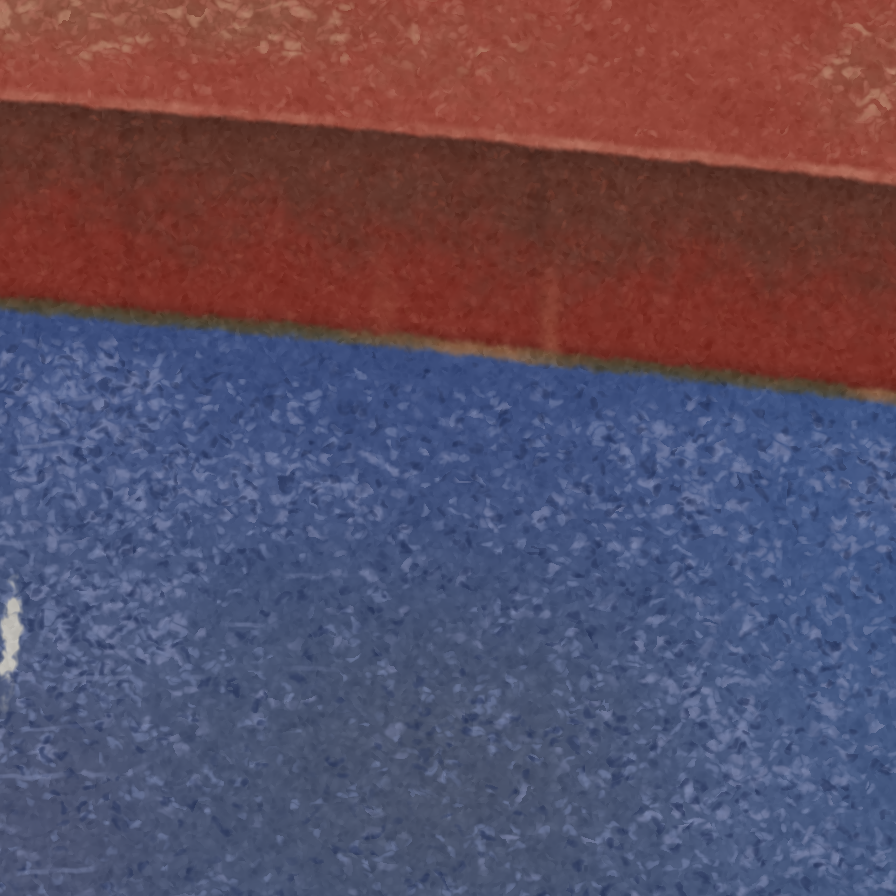
Reproduce this texture procedurally as a three.js fragment shader.

```glsl
// Worn painted masonry: a lit red ledge, its shadowed red face and a blue wall.
// Two sloping curves split the layers; cellular noise bent by layered sines
// makes the grain and flakes, and soft spots place the patches of wear.
varying vec2 vUv;

vec2 hash2(vec2 p) {
  vec3 q = fract(vec3(p.xyx) * vec3(0.1031, 0.1030, 0.0973));
  q += dot(q, q.yzx + 33.33);
  return fract((q.xx + q.yz) * q.zy);
}

// Distance to the nearest cell centre, and that cell's random value.
vec2 cells(vec2 p) {
  vec2 base = floor(p), f = fract(p), res = vec2(8.0, 0.0);
  for (int j = -1; j <= 1; j++) {
    for (int i = -1; i <= 1; i++) {
      vec2 offset = vec2(float(i), float(j));
      vec2 h = hash2(base + offset + 40.0);
      float d = length(offset + h - f);
      if (d < res.x) res = vec2(d, fract(h.x * 7.0 + h.y * 3.0));
    }
  }
  return res;
}

// Layered sines, roughly -1 to 1.
float waves(vec2 p) {
  float sum = 0.0, amp = 0.5;
  for (int i = 0; i < 4; i++) {
    sum += amp * sin(p.x + 1.7 * sin(p.y)) * cos(p.y - 1.3 * sin(p.x * 0.8));
    p = mat2(1.5, 1.1, -1.1, 1.5) * p + 2.3;
    amp *= 0.6;
  }
  return sum;
}

vec2 bend(vec2 p, float freq, float amount) {
  return p + amount * vec2(waves(p * freq), waves(p.yx * freq + 7.0));
}

// Soft elliptical spot.
float spot(vec2 p, vec2 centre, vec2 radius) {
  vec2 d = (p - centre) / radius;
  return exp(-dot(d, d));
}

// Random light and dark dots that fade to zero at their rims.
float speckle(vec2 p) {
  vec2 c = cells(p);
  return (2.0 * c.y - 1.0) * (1.0 - smoothstep(0.1, 0.75, c.x));
}

// Separate ragged flakes; wear from 0 to 1 sets how many cells are bare.
float flakes(vec2 p, vec2 freq, float wear) {
  vec2 c = cells(bend(p, 45.0, 0.014) * freq);
  float chosen = smoothstep(0.0, 0.25, c.y - 1.0 + 0.75 * clamp(wear, 0.0, 1.0));
  return chosen * (1.0 - smoothstep(0.12, 0.58, c.x));
}

float line(float d, float width) {
  return 1.0 - smoothstep(width * 0.2, width, abs(d));
}

vec3 ledge(vec2 p, float above, float grain) {
  vec3 col = mix(vec3(0.56, 0.25, 0.205), vec3(0.61, 0.30, 0.25), 0.5 + 0.6 * waves(p * 14.0));
  float wear = 1.1 * spot(p, vec2(0.06, 0.99), vec2(0.17, 0.05))
    + 0.9 * spot(p, vec2(0.29, 0.98), vec2(0.10, 0.04))
    + 0.7 * spot(p, vec2(0.96, 0.91), vec2(0.06, 0.07))
    + 0.35 * spot(p, vec2(0.50, 0.94), vec2(0.16, 0.06));
  col = mix(col, vec3(0.50, 0.34, 0.26), 0.6 * clamp(wear + 0.3 * waves(p * 50.0) - 0.1, 0.0, 1.0));
  col = mix(col, vec3(0.70, 0.50, 0.41), 0.8 * flakes(p, vec2(42.0, 70.0), wear));
  col = mix(col, vec3(0.68, 0.42, 0.36), 0.5 * flakes(p + 2.0, vec2(75.0, 95.0), 0.3 + wear));
  // Rubbed rim, uneven in strength and width.
  float rub = 0.55 + 0.45 * waves(vec2(p.x * 23.0, 2.0)) + 0.25 * waves(p * 90.0);
  col = mix(col, vec3(0.69, 0.43, 0.36), clamp(rub, 0.0, 0.9) * line(above - 0.006, 0.011));
  return col + 0.05 * grain;
}

vec3 face(vec2 p, float depth, float grain) {
  float mottled = depth + 0.2 * waves(p * 15.0) + 0.12 * waves(p * 60.0);
  vec3 col = mix(vec3(0.375, 0.21, 0.17), vec3(0.49, 0.19, 0.155), smoothstep(0.1, 0.8, mottled));
  col *= 1.0 - 0.2 * smoothstep(0.88, 1.0, depth) - 0.12 * (1.0 - smoothstep(0.0, 0.15, depth));
  float seams = 0.09 * line(p.x - 0.141 + 0.006 * waves(p * 45.0), 0.014)
    + 0.10 * line(p.x - 0.60 + 0.006 * waves(p * 45.0), 0.016);
  col *= 1.0 - seams * (1.0 - 0.7 * depth);
  float drips = line(p.x - 0.612 + 0.006 * waves(p * 50.0), 0.018)
    + 0.6 * line(p.x - 0.430 + 0.008 * waves(p * 45.0), 0.018);
  drips *= smoothstep(0.35, 0.95, depth) * (0.8 + 0.5 * waves(p * 80.0));
  col = mix(col, vec3(0.61, 0.36, 0.28), 0.55 * clamp(drips, 0.0, 1.0));
  col = mix(col, vec3(0.56, 0.29, 0.23), 0.4 * flakes(p, vec2(95.0), 0.28));
  return col + 0.05 * grain;
}

vec3 wall(vec2 p, float below, float grain) {
  vec3 col = mix(vec3(0.235, 0.305, 0.49), vec3(0.27, 0.33, 0.46), smoothstep(0.05, 0.45, below));
  col = mix(col, vec3(0.25, 0.35, 0.54), 0.65 * spot(p, vec2(0.98, 0.35), vec2(0.25, 0.45)));
  col = mix(col, vec3(0.30, 0.32, 0.39), 0.6 * spot(p, vec2(0.50, 0.13), vec2(0.28, 0.20)));
  col = mix(col, vec3(0.31, 0.32, 0.42), 0.6 * spot(p, vec2(0.03, 0.06), vec2(0.18, 0.25)));
  float wear = 0.7 * spot(p, vec2(0.12, 0.56), vec2(0.09, 0.08))
    + 0.7 * spot(p, vec2(0.30, 0.46), vec2(0.14, 0.06))
    + 0.5 * spot(p, vec2(0.13, 0.29), vec2(0.12, 0.09))
    + 0.4 * spot(p, vec2(0.06, 0.42), vec2(0.12, 0.18))
    + 0.8 * spot(p, vec2(0.99, 0.45), vec2(0.04, 0.06))
    + 0.5 * spot(p, vec2(0.83, 0.15), vec2(0.14, 0.14))
    + 0.4 * spot(p, vec2(0.72, 0.48), vec2(0.18, 0.08));
  wear = (0.28 + wear + 0.25 * waves(p * 27.0)) * smoothstep(0.0, 0.07, below);
  col = mix(col, vec3(0.35, 0.41, 0.58), 0.4 * clamp(wear - 0.2, 0.0, 1.0));
  col = mix(col, vec3(0.50, 0.53, 0.67), 0.65 * flakes(p, vec2(48.0, 64.0), wear));
  col = mix(col, vec3(0.45, 0.50, 0.65), 0.6 * flakes(p.yx + 3.0, vec2(90.0, 70.0), wear + 0.12));
  col = mix(col, vec3(0.16, 0.21, 0.36), 0.6 * flakes(p + 5.0, vec2(65.0, 80.0), 0.3 + 0.4 * wear));

  // Faint level scratches, broken along their length.
  float row = p.y * 19.0 - 0.8 * p.x + 0.12 * waves(p * 20.0);
  float gap = smoothstep(0.1, 0.4, waves(vec2(p.x * 11.0, floor(row) * 3.7)));
  float left = 1.0 - smoothstep(0.25, 0.45, p.x);
  col = mix(col, vec3(0.47, 0.51, 0.65), 0.5 * gap * left * line(fract(row) - 0.5, 0.08) * step(0.08, below));

  // Bare plaster at the left edge.
  float chip = spot(p, vec2(0.012 + 0.10 * (p.y - 0.29), 0.29), vec2(0.014, 0.075));
  chip *= 0.7 + 0.8 * waves(p * 65.0);
  return mix(col, vec3(0.74, 0.73, 0.71), smoothstep(0.25, 0.65, chip)) + 0.055 * grain;
}

void main() {
  vec2 p = vUv;
  float rough = 0.003 * waves(p * 60.0);
  float top = 0.889 - 0.077 * p.x - 0.018 * p.x * p.x + rough;
  float foot = 0.661 - 0.086 * p.x - 0.020 * p.x * p.x + rough;
  float grain = 0.6 * speckle(bend(p, 60.0, 0.006) * 135.0) + 0.5 * speckle(bend(p, 30.0, 0.01) * 70.0 + 9.0);

  vec3 col = wall(p, foot - p.y, grain);
  float depth = clamp((top - p.y) / (top - foot), 0.0, 1.0);
  col = mix(col, face(p, depth, grain), smoothstep(-0.004, 0.004, p.y - foot));
  col = mix(col, ledge(p, p.y - top, grain), smoothstep(-0.004, 0.004, p.y - top));

  // Mossy seam with exposed tan stretches.
  float bare = spot(p, vec2(0.53, 0.61), vec2(0.10, 0.06)) + spot(p, vec2(0.98, 0.56), vec2(0.03, 0.04));
  bare = clamp(bare + 0.35 * waves(p * 50.0), 0.0, 1.0);
  vec3 seam = mix(vec3(0.31, 0.28, 0.20), vec3(0.54, 0.39, 0.28), bare);
  col = mix(col, seam + 0.06 * grain, 0.85 * line(p.y - foot + 0.003 * waves(p * 85.0), 0.013));
  gl_FragColor = vec4(clamp(col, 0.0, 1.0), 1.0);
}
```
